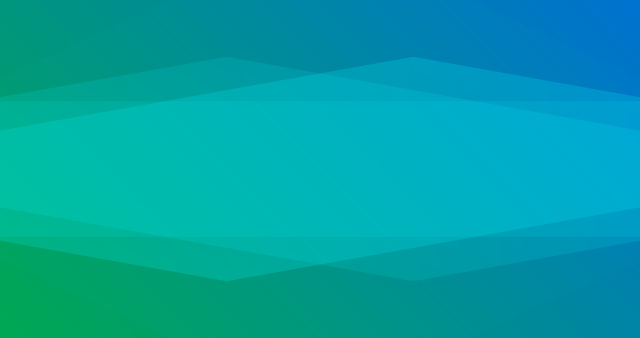
Give the GLSL for this background, as a Shadertoy shader.

```glsl
// Translucent cyan facets over a diagonal green-to-blue gradient.
// Two offset chevron-edged panels overlap around a horizontal band;
// a wide, very faint diamond softens the four corners.

const vec3 GREEN = vec3(0.0, 0.660, 0.320);
const vec3 BLUE  = vec3(0.0, 0.445, 0.820);
const vec3 CYAN  = vec3(0.0, 0.918, 0.950);

// Antialiased coverage of a diamond with sloping edges (slope 0 is a band).
float facet(vec2 p, float centerX, float slope, float halfHeight) {
    float edge = abs(p.y) + slope * abs(p.x - centerX) - halfHeight;
    float d = edge / sqrt(1.0 + slope * slope);
    float pixel = 1.0 / iResolution.y;
    return 1.0 - smoothstep(-0.6 * pixel, 0.6 * pixel, d);
}

void mainImage(out vec4 fragColor, in vec2 fragCoord) {
    // Centred coordinates, one unit tall and 1.9 units wide.
    vec2 p = (fragCoord / iResolution.xy - 0.5) * vec2(1.9, 1.0);

    // Diagonal base gradient.
    vec3 color = mix(GREEN, BLUE, clamp(0.5 + (p.x + p.y) / 2.9, 0.0, 1.0));

    // Faint outer diamond.
    color = mix(color, CYAN, 0.018 * facet(p, 0.0, 0.46, 0.705));

    // Mirrored panels: the left is denser below, the right denser above.
    for (int i = 0; i < 2; i++) {
        float side = i == 0 ? -1.0 : 1.0;
        float opacity = 0.185 + 0.15 * side * p.y;
        color = mix(color, CYAN, opacity * facet(p, 0.277 * side, 0.178, 0.332));
    }

    // Central band.
    color = mix(color, CYAN, 0.12 * facet(p, 0.0, 0.0, 0.2005));

    fragColor = vec4(color, 1.0);
}
```
